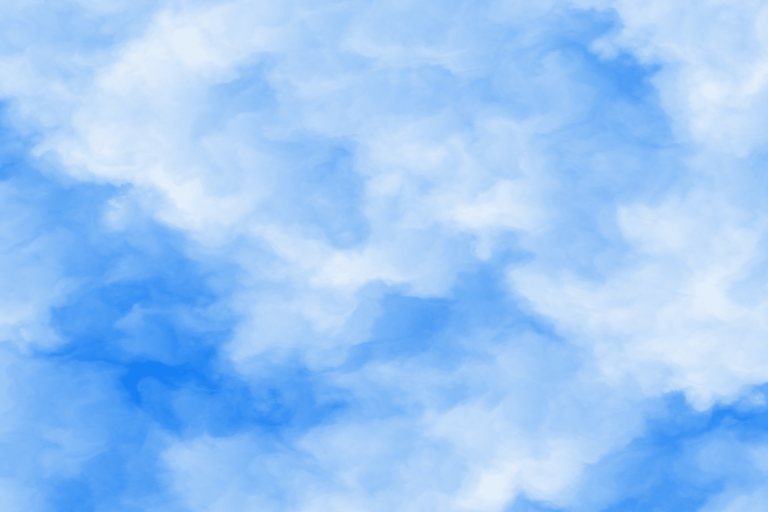
This texture is drawn by a Shadertoy shader. Its source:

```glsl
// Soft daytime clouds on a blue sky. Fractal gradient noise gives the cloud
// masses; a billowed warp curls their rims and a lift along the density
// makes the undersides crisper than the hazy tops.

#define SKY_BLUE    vec3(0.10, 0.505, 0.955)
#define CLOUD_WHITE vec3(0.88, 0.930, 0.985)
#define CLOUD_SCALE vec2(1.9, 2.6)
#define SEED        vec2(13.0, 41.0)
#define COVER       0.65
#define CONTRAST    0.86
#define DEPTH_SKEW  0.40
#define CURL        0.27
#define LIFT        0.42
#define PUFF        0.24
#define GAIN        0.47
#define OCTAVES     7

// Unit gradient at a lattice point, from the sine hash
vec2 latticeGradient(vec2 cell) {
    float angle = 6.2832 * fract(sin(dot(cell, vec2(127.1, 311.7))) * 43758.5453);
    return vec2(cos(angle), sin(angle));
}

float gradientNoise(vec2 p) {
    vec2 i = floor(p), f = fract(p);
    vec2 u = f * f * f * (f * (f * 6.0 - 15.0) + 10.0);
    vec2 e = vec2(0.0, 1.0);
    float a = dot(latticeGradient(i), f);
    float b = dot(latticeGradient(i + e.yx), f - e.yx);
    float c = dot(latticeGradient(i + e.xy), f - e.xy);
    float d = dot(latticeGradient(i + e.yy), f - e.yy);
    return mix(mix(a, b, u.x), mix(c, d, u.x), u.y);
}

// Rotates and doubles the domain between octaves to hide the lattice
vec2 nextOctave(vec2 p) {
    return mat2(1.6, 1.2, -1.2, 1.6) * p + 7.3;
}

// Signed fractal sum: broad soft masses
float fbm(vec2 p) {
    float sum = 0.0, amp = 1.0;
    for (int i = 0; i < OCTAVES; i++) {
        sum += amp * gradientNoise(p);
        p = nextOctave(p);
        amp *= GAIN;
    }
    return sum;
}

// Folded fractal sum, centred near zero: round puffs with thin creases
float billow(vec2 p) {
    float sum = 0.0, amp = 1.0;
    for (int i = 0; i < OCTAVES; i++) {
        sum += amp * (abs(gradientNoise(p)) - 0.17);
        p = nextOctave(p);
        amp *= GAIN;
    }
    return sum;
}

void mainImage(out vec4 fragColor, in vec2 fragCoord) {
    vec2 p = fragCoord / iResolution.y * CLOUD_SCALE + SEED;

    // Curl the rims
    vec2 puffs = vec2(billow(p * 2.6), billow(p * 2.6 + 19.7));
    p += CURL * puffs;

    // Steepen the undersides
    p.y += LIFT * fbm(p);
    float density = fbm(p);

    // Density to cover, with a longer tail into the deep blue
    float cover = COVER + CONTRAST * density - DEPTH_SKEW * density * density;
    cover += PUFF * puffs.x;

    vec3 color = mix(SKY_BLUE, CLOUD_WHITE, clamp(cover, 0.0, 1.0));
    fragColor = vec4(color, 1.0);
}
```
